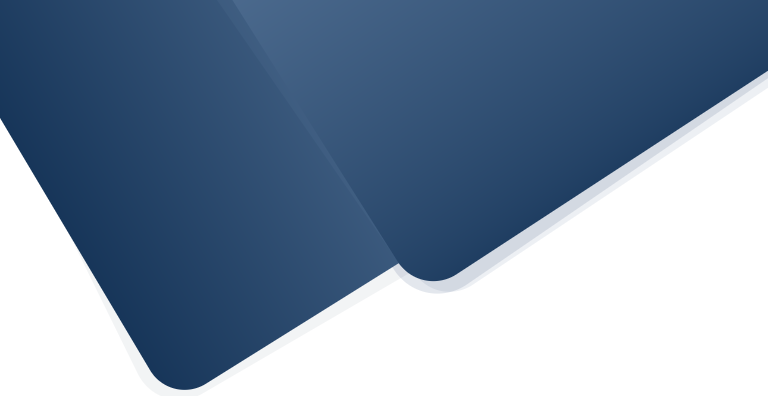
Reproduce this background procedurally as a Shadertoy shader.

```glsl
// Two overlapping navy panels hang from the top over a white ground.
// Each is a rounded corner of two half-planes, shaded by its distance from
// one edge, with pale offset copies below it as flat shadows.

// Signed distance to a corner whose edges run up along side and base.
float cornerDistance(vec2 p, vec2 corner, vec2 side, vec2 base, float radius) {
    vec2 q = p - corner;
    vec2 edges = vec2(dot(q, vec2(-side.y, side.x)),
                      dot(q, vec2(base.y, -base.x))) + radius;
    return min(max(edges.x, edges.y), 0.0) + length(max(edges, 0.0)) - radius;
}

// Antialiased coverage, one pixel wide.
float coverage(float d) {
    return clamp(0.5 - d * iResolution.y, 0.0, 1.0);
}

void mainImage(out vec4 fragColor, in vec2 fragCoord) {
    vec2 p = fragCoord / iResolution.y;
    vec2 leftCorner = vec2(0.432, -0.024);
    vec2 rightCorner = vec2(1.062, 0.248);
    vec2 rightSide = vec2(-0.534, 0.845);
    vec3 color = vec3(1.0);

    // Flat shadows, darker where they overlap
    float leftShadow = cornerDistance(p, vec2(0.4035, -0.0566),
        vec2(-0.441, 0.897), vec2(0.864, 0.503), 0.126);
    float nearShadow = cornerDistance(p, vec2(1.067, 0.205),
        rightSide, vec2(0.825, 0.565), 0.136);
    float farShadow = cornerDistance(p, vec2(1.1035, 0.2207),
        rightSide, vec2(0.832, 0.555), 0.109);
    color *= mix(vec3(1.0), vec3(0.95, 0.955, 0.96), coverage(leftShadow));
    color *= mix(vec3(1.0), vec3(0.89, 0.905, 0.93), coverage(nearShadow));
    color *= mix(vec3(1.0), vec3(0.93, 0.94, 0.955), coverage(farShadow));

    // Left panel, lighter away from its side edge
    float leftPanel = cornerDistance(p, leftCorner,
        vec2(-0.511, 0.859), vec2(0.848, 0.530), 0.104);
    float leftLight = clamp(dot(p - leftCorner, vec2(0.859, 0.511)) / 0.657, 0.0, 1.1);
    vec3 leftColor = mix(vec3(0.09, 0.21, 0.35), vec3(0.225, 0.345, 0.485), leftLight);

    // Thin bright wedge beside the right panel
    float wedge = dot(p - vec2(1.0076, 0.3359), vec2(-0.822, -0.569));
    leftColor += 0.02 * coverage(wedge);
    color = mix(color, leftColor, coverage(leftPanel));

    // Right panel, lighter away from its base edge
    float rightPanel = cornerDistance(p, rightCorner,
        rightSide, vec2(0.837, 0.547), 0.109);
    float rightLight = clamp(dot(p - rightCorner, vec2(-0.547, 0.837)) / 0.88, 0.0, 1.0);
    vec3 rightColor = mix(vec3(0.12, 0.24, 0.38), vec3(0.29, 0.41, 0.55),
                          pow(rightLight, 0.8));
    color = mix(color, rightColor, coverage(rightPanel));

    fragColor = vec4(color, 1.0);
}
```
